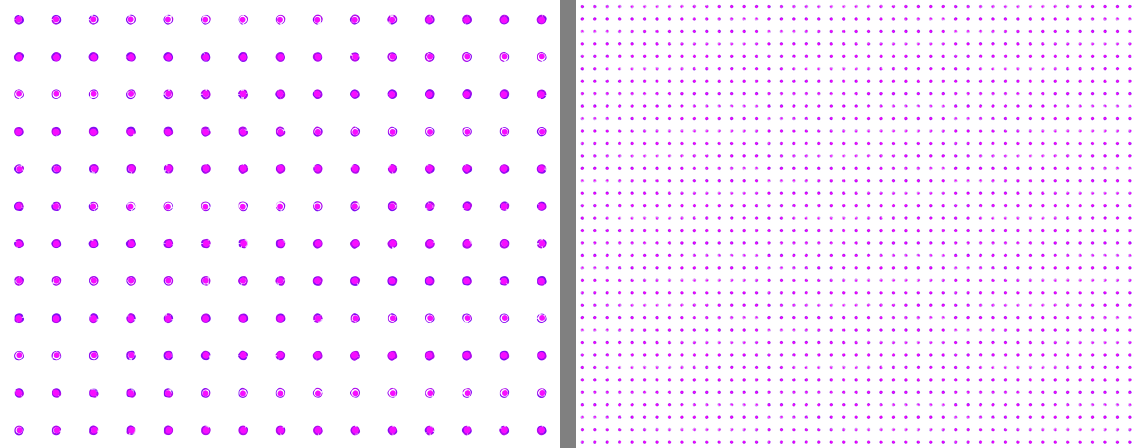
Left: one tile. Right: repeated 3 by 3.
A Shadertoy shader for this pattern:

```glsl
const float TAU = 6.2831853;
const vec2 GRID = vec2(15.0, 12.0);
const vec3 PAPER = vec3(1.0);
const vec3 MAGENTA = vec3(0.97, 0.05, 1.0);
const vec3 PURPLE = vec3(0.69, 0.05, 0.93);
const vec3 VIOLET = vec3(0.50, 0.05, 0.95);

float hash(vec2 p) {
    vec3 q = fract(vec3(p.xyx) * 0.1031);
    q += dot(q, q.yzx + 33.33);
    return fract((q.x + q.y) * q.z);
}

// Value noise that wraps after a whole number of lattice steps
float wrapNoise(vec2 p, vec2 period, float seed) {
    vec2 i = floor(p);
    vec2 f = fract(p);
    f = f * f * (3.0 - 2.0 * f);
    vec2 a = mod(i, period) + seed;
    vec2 b = mod(i + 1.0, period) + seed;
    return mix(mix(hash(a), hash(vec2(b.x, a.y)), f.x),
               mix(hash(vec2(a.x, b.y)), hash(b), f.x), f.y);
}

// Noise around a dot that changes slowly from one dot to the next
float rimNoise(float turn, float progress, float lobes, float steps, float seed) {
    return wrapNoise(vec2(turn * lobes, progress * steps), vec2(lobes, steps), seed);
}

float discMask(float dist, float radius, float blur) {
    return 1.0 - smoothstep(-blur, blur, dist - radius);
}

vec3 drawDot(vec2 p, float progress, float blur) {
    float turn = atan(p.y, p.x + 1e-6) / TAU + 0.5;
    float dist = length(p);

    // Slow cycle: the gap between core and rim opens and closes
    float cycle = 0.5 + 0.5 * cos(TAU * (7.0 * progress - 0.2));
    float wander = wrapNoise(vec2(progress * 36.0, 0.0), vec2(36.0, 1.0), 19.0);
    float gap = smoothstep(0.35, 1.0, cycle * 0.75 + wander * 0.35);

    // Ragged rim, its colour shifting along the stroke
    float ragged = rimNoise(turn, progress, 9.0, 60.0, 3.0) - 0.5;
    float tint = rimNoise(turn, progress, 7.0, 45.0, 41.0);
    float wear = rimNoise(turn, progress, 11.0, 90.0, 67.0);
    float outer = 0.128 + 0.022 * ragged;
    float inner = mix(0.060, 0.103, gap) + 0.014 * (wear - 0.5);
    float rim = discMask(dist, outer, blur) * (1.0 - discMask(dist, inner, blur));
    rim *= 1.0 - 0.75 * smoothstep(0.72, 0.95, wear);
    vec3 colour = mix(PAPER, mix(PURPLE, VIOLET, smoothstep(0.35, 0.8, tint)), rim);

    // Bright core, drifting off centre
    float heading = TAU * (5.0 * progress + 0.2 + 0.25 * wander);
    vec2 shift = vec2(cos(heading), sin(heading)) * mix(0.008, 0.016, wander);
    float coreRadius = mix(0.090, 0.077, gap) + 0.006 * ragged;
    return mix(colour, MAGENTA, discMask(length(p - shift), coreRadius, blur));
}

void mainImage(out vec4 fragColor, in vec2 fragCoord) {
    vec2 grid = fragCoord / iResolution.xy * GRID;
    vec2 cell = mod(floor(grid), GRID);
    float blur = 0.6 * GRID.y / iResolution.y;

    // Dots are numbered row by row from the top left
    float order = (GRID.y - 1.0 - cell.y) * GRID.x + cell.x;
    float progress = order / (GRID.x * GRID.y);
    vec2 p = fract(grid) - vec2(0.51, 0.475);
    fragColor = vec4(drawDot(p, progress, blur), 1.0);
}
```
